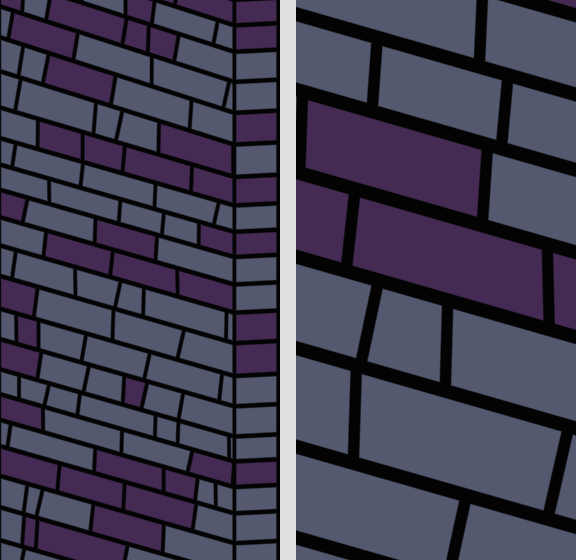
Left: the whole. Right: its middle third, enlarged.
This texture is drawn by a WebGL 2 fragment shader. Its source:

```glsl
#version 300 es
precision highp float;

uniform vec2 u_resolution;
out vec4 outColor;

// Lengths are fractions of the canvas width
#define COURSE_HEIGHT 0.1031
#define FIRST_BED 0.099
#define BED_SWELL 0.0156
#define WALL_SLOPE 0.287
#define SIDE_SLOPE 0.05
#define BRICK_LENGTH 0.25
#define CORNER_X 0.837
#define SIDE_END 0.987
#define BED_WIDTH 0.0165
#define JOINT_WIDTH 0.0135
#define SPLIT_CHANCE 0.17
#define JOINT_JITTER 0.34

const vec3 SLATE = vec3(0.33, 0.35, 0.44);
const vec3 PLUM = vec3(0.27, 0.17, 0.33);
const vec3 MORTAR = vec3(0.01);
const float TAU = 6.2831853;

float hash(vec2 p) {
    vec3 q = fract(vec3(p.xyx) * vec3(0.1031, 0.1030, 0.0973) + 0.37);
    q += dot(q, q.yzx + 33.33);
    return fract((q.x + q.y) * q.z);
}

// Depth below the top edge of the mortar bed above a course
float bedDepth(float course, float x) {
    float swell = BED_SWELL * sin(TAU * (course - 3.5) / 8.0);
    float jitter = 0.008 * (hash(vec2(course, 71.0)) - 0.5);
    float depth = FIRST_BED + COURSE_HEIGHT * course + swell + jitter;
    float slope = WALL_SLOPE + 0.035 * (1.0 - smoothstep(3.0, 6.0, course));
    return depth - (x < CORNER_X ? slope * (CORNER_X - x) : SIDE_SLOPE * (x - CORNER_X));
}

// Horizontal place of a joint; odd steps are the middles of bricks
float jointX(float course, float halfStep, float rise) {
    vec2 id = vec2(course, halfStep);
    float bond = 0.2 + 0.48 * mod(course, 2.0);
    float jitter = JOINT_JITTER * (hash(id + 13.0) - 0.5);
    float lean = mix(-0.03, 0.22, hash(id + 29.0));
    return BRICK_LENGTH * (0.5 * halfStep + bond + jitter) + lean * rise;
}

void main() {
    vec2 p = gl_FragCoord.xy / u_resolution * vec2(1.0, 2.0);
    float depth = 2.0 - p.y;
    bool onWall = p.x < CORNER_X;

    // Find the course
    float course = -3.0;
    for (float i = -2.0; i < 25.0; i++) {
        if (depth > bedDepth(i, p.x)) course = i;
    }
    float upper = bedDepth(course, p.x);
    float lower = bedDepth(course + 1.0, p.x);
    float slope = onWall ? WALL_SLOPE : SIDE_SLOPE;
    float inset = min(depth - upper, lower - depth) * inversesqrt(1.0 + slope * slope);
    inset -= 0.5 * BED_WIDTH;

    // Upright joints, with some bricks cut in two
    float brick = -9.0;
    if (onWall) {
        float rise = 0.5 * (upper + lower) - depth;
        for (float j = -3.0; j < 9.0; j++) {
            bool isSplit = mod(j, 2.0) > 0.5;
            float chance = isSplit ? SPLIT_CHANCE : 0.95;
            if (hash(vec2(course, j) + 47.0) > chance) continue;
            float x = jointX(course, j, rise);
            if (p.x > x) brick = j;
            inset = min(inset, abs(p.x - x) - 0.5 * JOINT_WIDTH);
        }
    }

    // Corner seam and outer borders
    inset = min(inset, abs(p.x - CORNER_X) - 0.5 * JOINT_WIDTH);
    inset = min(inset, min(p.x - 0.004, SIDE_END - p.x));

    // Plum favours odd courses on the wall and every fourth at the side
    float wallChance = mod(course, 2.0) > 0.5 ? 0.6 : 0.18;
    float sideChance = mod(course, 4.0) > 2.5 ? 1.0 : 0.14;
    float plumChance = onWall ? wallChance : sideChance;
    float pick = hash(vec2(course, onWall ? brick : 40.0) + 5.0);
    vec3 face = pick < plumChance ? PLUM : SLATE;

    float pixel = 1.0 / u_resolution.x;
    outColor = vec4(mix(MORTAR, face, smoothstep(-pixel, pixel, inset)), 1.0);
}
```
